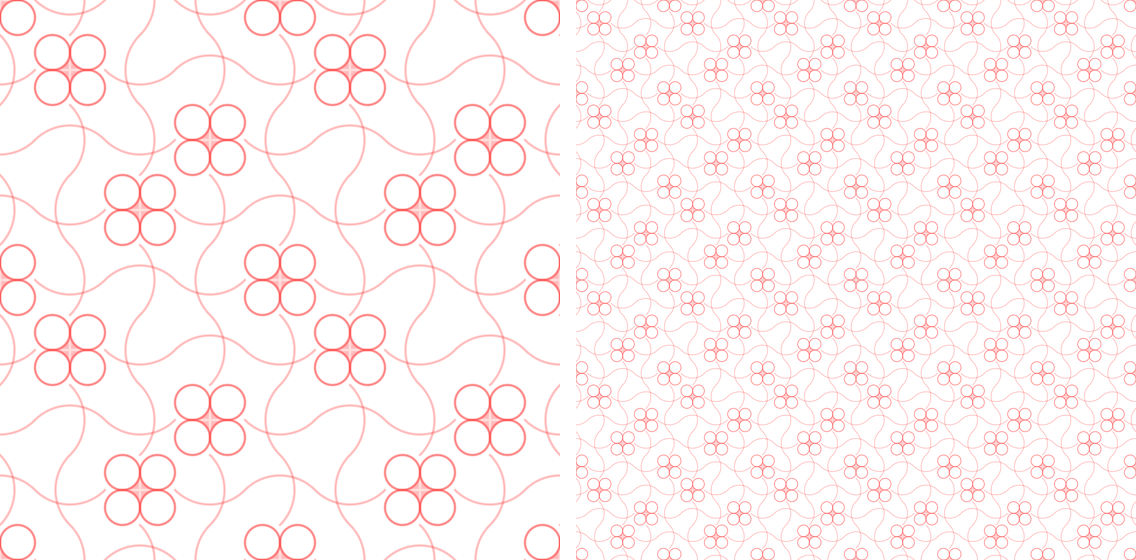
Left: one tile. Right: repeated 3 by 3.
This pattern is drawn by a WebGL 2 fragment shader. Its source:

```glsl
#version 300 es
precision highp float;
// Draws four-ring flowers on a 4 by 4 lattice, linked by wavy pink arcs.

uniform vec2 u_resolution;
out vec4 fragColor;

const float TILE = 4.0;             // lattice cells per repeat
const float REPEATS = 2.0;          // repeats across and down
const float RING_RADIUS = 0.25;
const float ARC_RADIUS = 0.70711;   // quarter arc over a chord of one cell
const float HALF_LINE = 0.0145;
const vec3 PAPER = vec3(1.0);
const vec3 RED = vec3(1.0, 0.2, 0.2);
const float RING_ALPHA = 0.65;
const float WAVE_ALPHA = 0.37;
const float STAR_ALPHA = 0.33;
const int FLOWER_COLUMN[4] = int[4](0, 2, 3, 1);

// Coverage of a soft line at distance d from its centre
float stroke(float d, float blur) {
    return 1.0 - smoothstep(HALF_LINE - blur, HALF_LINE + blur, d);
}

// Distance to a chain of quarter arcs, broken around the flower at the origin
float waveDistance(float along, float across) {
    float k = floor(along + 0.5);
    if (k == 0.0) return length(vec2(abs(along) - 0.5, across));
    float side = mod(k, 2.0) > 0.5 ? 1.0 : -1.0;
    vec2 q = vec2(along - k, side * across + 0.5);
    return q.y < 0.0 ? 1.0 : abs(length(q) - ARC_RADIUS);
}

vec3 addInk(vec3 base, float alpha) {
    return mix(base, RED, alpha);
}

// Four touching rings and the tinted star between them
vec3 drawFlower(vec3 color, vec2 p, float blur) {
    vec2 a = abs(p);
    float outside = length(a - RING_RADIUS) - RING_RADIUS;
    float star = step(max(a.x, a.y), RING_RADIUS) * smoothstep(-blur, blur, outside);
    float seam = stroke(min(a.x, a.y), blur);
    color = addInk(color, STAR_ALPHA * star * (1.0 - 0.6 * seam));
    for (int i = 0; i < 4; i++) {
        vec2 center = (vec2(i & 1, i >> 1) * 2.0 - 1.0) * RING_RADIUS;
        float d = abs(length(p - center) - RING_RADIUS);
        color = addInk(color, RING_ALPHA * stroke(d, blur));
    }
    return color;
}

void main() {
    float cells = TILE * REPEATS;
    vec2 p = gl_FragCoord.xy / u_resolution * cells;
    float blur = max(HALF_LINE, 0.9 * cells / min(u_resolution.x, u_resolution.y));

    vec3 color = PAPER;
    for (int row = 0; row < 4; row++) {
        // Wrapped offset from the flower in this row
        vec2 offset = p - vec2(FLOWER_COLUMN[row], row);
        offset = mod(offset + 0.5 * TILE, TILE) - 0.5 * TILE;

        float horizontal = waveDistance(offset.x, -offset.y);
        float vertical = waveDistance(offset.y, offset.x);
        color = addInk(color, WAVE_ALPHA * stroke(horizontal, blur));
        color = addInk(color, WAVE_ALPHA * stroke(vertical, blur));
        color = drawFlower(color, offset, blur);
    }
    fragColor = vec4(color, 1.0);
}
```
